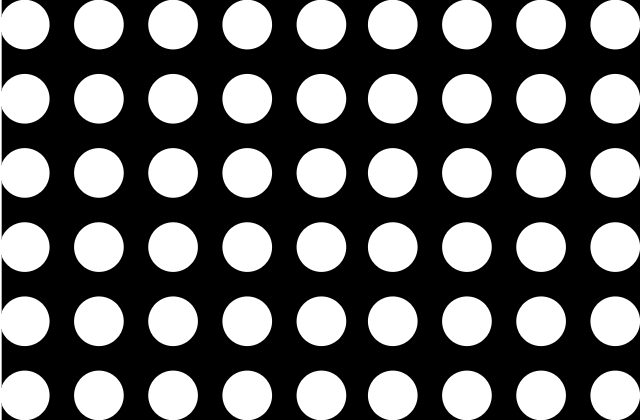
This pattern is drawn by a Shadertoy shader. Its source:

```glsl
#define PITCH 0.17659
#define RADIUS 0.0591
#define FIRST_DOT vec2(0.0589, 0.0585)
#define SEAM_X 0.850
#define SEAM_SHIFT 0.0067
#define EDGE_WIDTH 0.0040
#define INK vec3(0.0)
#define PAPER vec3(1.0)

// Antialiased coverage of a signed distance, one pixel wide
float coverage(float dist, float pixel) {
    return clamp(0.5 - dist / pixel, 0.0, 1.0);
}

// Signed distance to the nearest dot of a square grid
float dotGrid(vec2 p) {
    vec2 cell = p - FIRST_DOT;
    cell -= PITCH * floor(cell / PITCH + 0.5);
    return length(cell) - RADIUS;
}

void mainImage(out vec4 fragColor, in vec2 fragCoord) {
    // Canvas height is one unit
    float pixel = 1.0 / iResolution.y;
    vec2 p = fragCoord * pixel;

    // Columns right of the seam sit slightly closer to the left
    vec2 gridPoint = p + vec2(SEAM_SHIFT * step(SEAM_X, p.x), 0.0);
    float dots = coverage(dotGrid(gridPoint), pixel);

    // Thin light strip along the left border
    float strip = coverage(p.x - EDGE_WIDTH, pixel);

    fragColor = vec4(mix(INK, PAPER, max(dots, strip)), 1.0);
}
```
